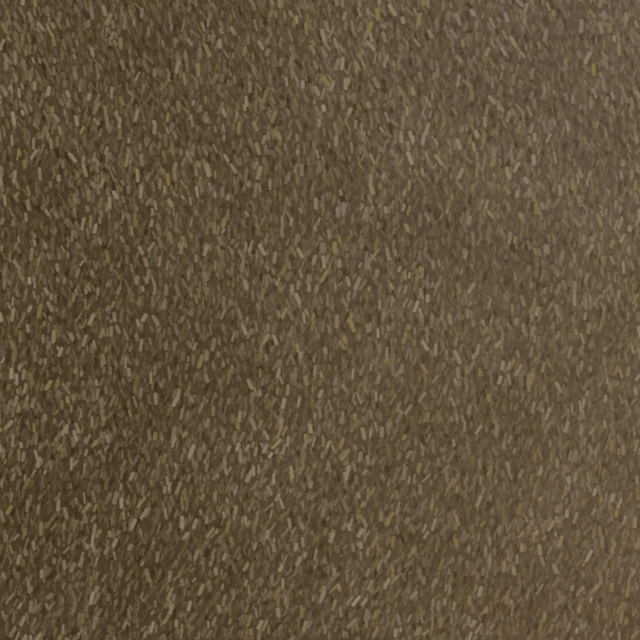
This texture is drawn by a WebGL 1 fragment shader. Its source:

```glsl
precision highp float;
uniform vec2 u_resolution;

// Base tones at the four corners
const vec3 BASE_BOTTOM_LEFT = vec3(0.285, 0.232, 0.155);
const vec3 BASE_BOTTOM_RIGHT = vec3(0.375, 0.312, 0.232);
const vec3 BASE_TOP_LEFT = vec3(0.310, 0.256, 0.180);
const vec3 BASE_TOP_RIGHT = vec3(0.385, 0.332, 0.270);

// Fleck tints
const vec3 TAN = vec3(0.555, 0.490, 0.385);
const vec3 OLIVE = vec3(0.515, 0.460, 0.255);
const vec3 GREY = vec3(0.560, 0.510, 0.450);
const vec3 SHADOW = vec3(0.195, 0.150, 0.085);

// Fleck layout, in canvas units
const vec2 COARSE_CELL = vec2(0.0115, 0.0165);
const vec2 FINE_CELL = vec2(0.0085, 0.0125);
const vec2 DARK_CELL = vec2(0.0120, 0.0150);
const float EDGE = 0.0018;
const float LEAN_BOTTOM = 0.28;
const float LEAN_TOP = -0.22;
const float ANGLE_SPREAD = 0.75;

// Layer strengths
const float COARSE_STRENGTH = 1.0;
const float FINE_STRENGTH = 0.6;
const float DARK_LEFT = 0.75;
const float DARK_RIGHT = 0.35;
const float MOTTLE = 0.012;

vec4 hash4(vec2 p) {
  vec4 q = fract(p.xyxy * vec4(0.1031, 0.1030, 0.0973, 0.1099));
  q += dot(q, q.wzxy + 33.33);
  return fract((q.xxyz + q.yzzw) * q.zywx);
}

// Distance to a segment through the origin
float segment(vec2 p, vec2 dir, float halfLength) {
  float along = clamp(dot(p, dir), -halfLength, halfLength);
  return length(p - dir * along);
}

// Strongest fleck in nearby cells: x = coverage, y = random hue
vec2 flecks(vec2 p, vec2 cell, float seed) {
  vec2 id = floor(p / cell);
  float lean = mix(LEAN_BOTTOM, LEAN_TOP, p.y);
  vec2 best = vec2(0.0);
  for (int j = -1; j <= 1; j++) {
    for (int i = -1; i <= 1; i++) {
      vec2 c = id + vec2(float(i), float(j));
      vec4 place = hash4(c + seed);
      vec4 look = hash4(c + seed + 71.7);
      float angle = lean + ANGLE_SPREAD * (place.z + place.w - 1.0);
      vec2 dir = vec2(sin(angle), cos(angle));
      float halfLength = cell.y * mix(0.12, 0.50, look.x);
      float radius = cell.x * mix(0.14, 0.30, look.y);
      float d = segment(p - (c + place.xy) * cell, dir, halfLength);
      float cover = 1.0 - smoothstep(radius - EDGE, radius + EDGE, d);
      cover *= mix(0.2, 1.0, look.z * look.z);
      if (cover > best.x) best = vec2(cover, look.w);
    }
  }
  return best;
}

vec3 fleckTint(float hue) {
  vec3 tint = mix(TAN, OLIVE, smoothstep(0.68, 0.95, hue));
  return mix(GREY, tint, smoothstep(0.05, 0.40, hue));
}

// Broad uneven tone from layered sines
float mottle(vec2 p) {
  float s = sin(11.0 * p.x + 7.0 * p.y + 2.0 * sin(9.0 * p.y));
  s += sin(23.0 * p.y - 13.0 * p.x + 2.0 * sin(17.0 * p.x));
  s += 0.7 * sin(41.0 * p.x + 29.0 * p.y + 2.0 * sin(31.0 * p.y));
  return s / 2.0;
}

void main() {
  vec2 p = gl_FragCoord.xy / u_resolution;

  // Lighting and mottled ground
  vec3 left = mix(BASE_BOTTOM_LEFT, BASE_TOP_LEFT, p.y);
  vec3 right = mix(BASE_BOTTOM_RIGHT, BASE_TOP_RIGHT, p.y);
  vec3 color = mix(left, right, smoothstep(0.0, 1.0, p.x));
  float tone = mottle(p);
  color += MOTTLE * tone;

  // Dark gaps, softer toward the right
  vec2 dark = flecks(p, DARK_CELL, 11.0);
  color = mix(color, SHADOW, dark.x * mix(DARK_LEFT, DARK_RIGHT, p.x));

  // Fine then coarse light flecks
  float density = 0.92 + 0.12 * tone;
  vec2 fine = flecks(p, FINE_CELL, 237.0);
  color = mix(color, fleckTint(fine.y), fine.x * FINE_STRENGTH * density);
  vec2 coarse = flecks(p, COARSE_CELL, 419.0);
  color = mix(color, fleckTint(coarse.y), coarse.x * COARSE_STRENGTH * density);

  gl_FragColor = vec4(color, 1.0);
}
```
